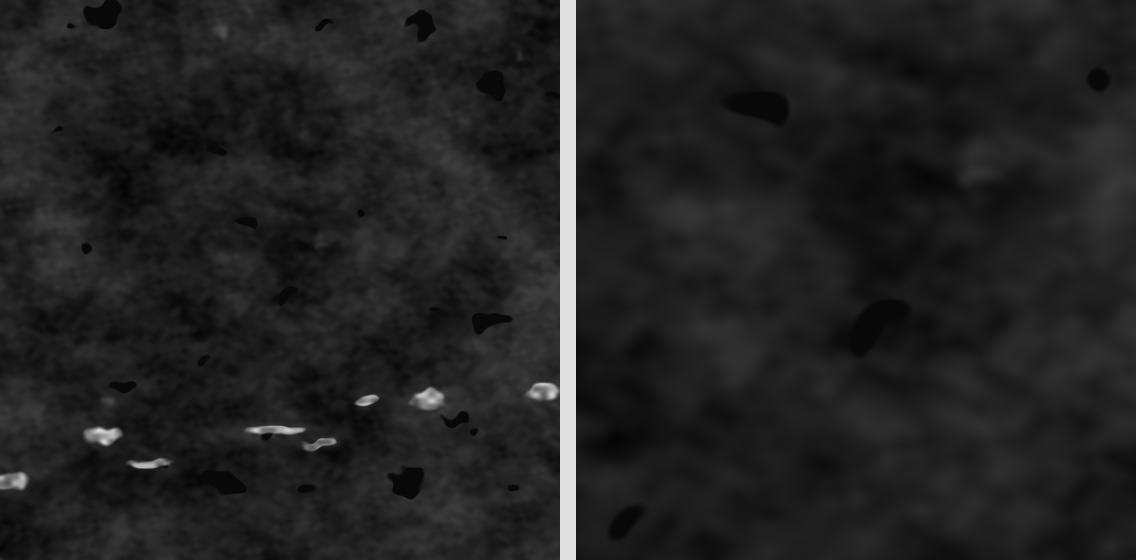
Left, the full canvas; right, a detail of the centre.
A WebGL 2 fragment shader for this texture:

```glsl
#version 300 es
precision highp float;
// A dark, fine-grained mineral section: cloudy grey matrix from layered value
// noise, lumpy black pits scattered on a jittered grid, and a gently rising
// band of flattened bright grains with soft halos.
uniform vec2 u_resolution;
out vec4 fragColor;

// Integer hash of a lattice point, two values in 0..1
vec2 hash2(vec2 p) {
    uvec2 v = uvec2(ivec2(p) + 4096) * 1664525u + 1013904223u;
    v.x += v.y * 1664525u;
    v.y += v.x * 1664525u;
    v ^= v >> 16u;
    v.x += v.y * 1664525u;
    v.y += v.x * 1664525u;
    v ^= v >> 16u;
    return vec2(v & 65535u) / 65535.0;
}

// Smooth noise with two independent channels
vec2 noise2(vec2 p) {
    vec2 cell = floor(p), f = fract(p);
    f = f * f * (3.0 - 2.0 * f);
    return mix(mix(hash2(cell), hash2(cell + vec2(1, 0)), f.x),
               mix(hash2(cell + vec2(0, 1)), hash2(cell + vec2(1, 1)), f.x), f.y);
}

// Cloudy matrix: five octaves, slightly stretched sideways
float matrixGrey(vec2 uv) {
    float sum = 0.0, amplitude = 0.3;
    vec2 p = uv * vec2(4.2, 5.4) + 17.0;
    for (int i = 0; i < 5; i++) {
        sum += amplitude * (noise2(p).x - 0.5);
        p = mat2(0.99, 0.14, -0.14, 0.99) * p * 2.1 + 31.7;
        amplitude *= 0.85;
    }
    return 0.137 + 0.36 * sum;
}

// Coverage of black pits, mostly small with a few large ones
float pits(vec2 uv) {
    vec2 warped = uv + 0.022 * (noise2(uv * 46.0 + 90.0) - 0.5)
                     + 0.024 * (noise2(uv * 24.0 + 50.0) - 0.5);
    vec2 home = floor(warped * 6.0);
    float nearest = 1.0;
    for (int y = -1; y <= 1; y++) {
        for (int x = -1; x <= 1; x++) {
            vec2 cell = home + vec2(x, y);
            vec2 kind = hash2(cell + 211.0);
            if (kind.x > 0.68) continue;
            vec2 centre = (cell + hash2(cell + 57.0)) / 6.0;
            float radius = mix(0.008, 0.035, kind.y * kind.y * kind.y);
            nearest = min(nearest, length((warped - centre) * vec2(0.9, 1.3)) - radius);
        }
    }
    return 1.0 - smoothstep(-0.003, 0.003, nearest);
}

// Bright grains: x is the solid coverage, y the faint halo
vec2 brightGrains(vec2 uv) {
    vec2 warped = uv + vec2(0.02, 0.013) * (noise2(uv * 52.0 + 130.0) - 0.5);
    vec2 result = vec2(0);
    for (int i = 0; i < 8; i++) {
        vec2 place = hash2(vec2(i, 301)), size = hash2(vec2(i, 417));
        float x = (float(i) + place.x) / 8.0;
        vec2 d = warped - vec2(x, 0.165 + 0.13 * x + 0.07 * (place.y - 0.5));
        d.y -= 0.05 * d.x;
        vec2 extent = vec2(mix(0.014, 0.058, size.x), mix(0.009, 0.017, size.y));
        float r = length(d / extent);
        result.x = max(result.x, 1.0 - smoothstep(0.65, 1.15, r));
        result.y = max(result.y, exp(-0.35 * r * r));
    }
    return result;
}

// Dim flecks strewn over the whole field
float faintFlecks(vec2 uv) {
    float glow = 0.0;
    vec2 warped = uv + 0.016 * (noise2(uv * 60.0 + 77.0) - 0.5);
    for (int i = 0; i < 9; i++) {
        vec2 d = warped - hash2(vec2(i, 523));
        vec2 trait = hash2(vec2(i, 619));
        float radius = mix(0.006, 0.018, trait.x);
        glow += mix(0.06, 0.16, trait.y) * exp(-dot(d, d) / (radius * radius));
    }
    return glow;
}

void main() {
    vec2 uv = gl_FragCoord.xy / u_resolution;
    float texture1 = noise2(uv * vec2(70.0, 95.0) + 11.0).x;
    vec2 grains = brightGrains(uv);

    float grey = matrixGrey(uv) + faintFlecks(uv) * (0.4 + 0.8 * texture1);
    grey += 0.09 * grains.y * texture1;
    grey = mix(grey, 0.03, pits(uv));
    grey = mix(grey, 0.3 + 0.58 * texture1, grains.x);
    fragColor = vec4(vec3(clamp(grey, 0.02, 0.9)), 1.0);
}
```
